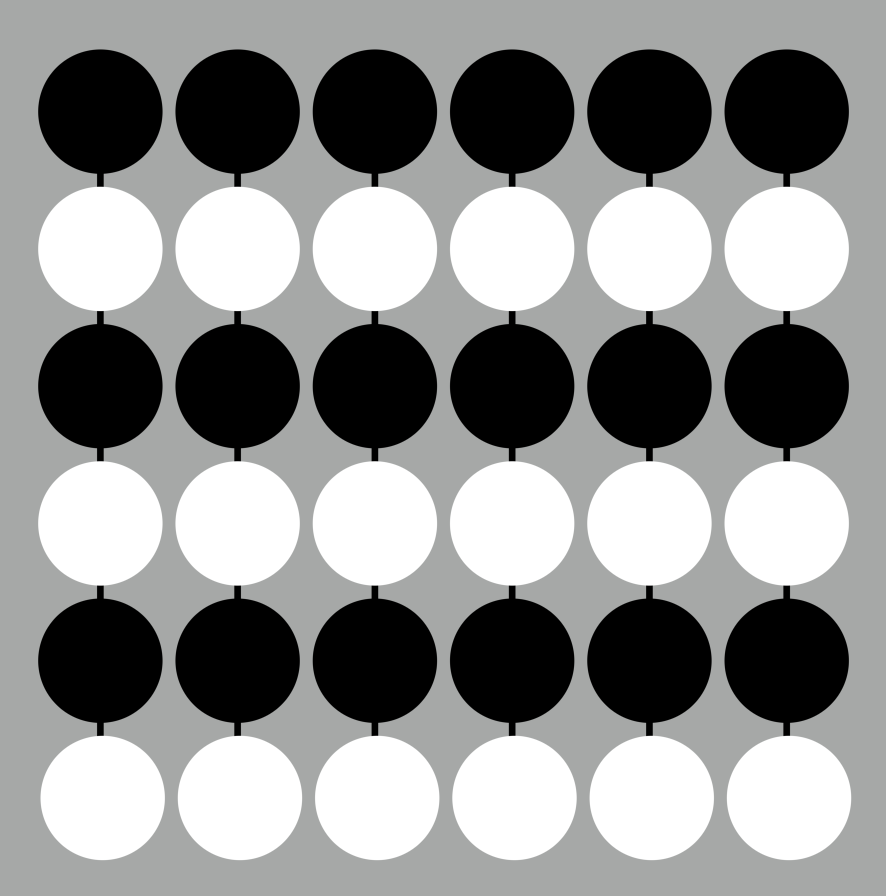
Give the GLSL for this pattern, as a Shadertoy shader.

```glsl
// Six columns of alternating black and white discs, threaded on thin black lines over grey.

// Lengths are fractions of the canvas height.
#define COUNT 6.0
#define PITCH 0.1532
#define RADIUS 0.0694
#define LINE_HALF_WIDTH 0.0037
#define GRID_CENTER vec2(0.0006, -0.0076)
#define BOTTOM_ROW_SHIFT 0.0026
#define EDGE_PIXELS 1.4
#define GREY vec3(0.651, 0.659, 0.655)
#define BLACK vec3(0.0)
#define WHITE vec3(1.0)

// Index of the nearest grid cell, limited to the grid.
vec2 nearestCell(vec2 p) {
    return clamp(floor(p / PITCH + 0.5), 0.0, COUNT - 1.0);
}

float boxDistance(vec2 p, vec2 halfSize) {
    vec2 d = abs(p) - halfSize;
    return length(max(d, 0.0)) + min(max(d.x, d.y), 0.0);
}

float coverage(float dist) {
    float edge = 0.5 * EDGE_PIXELS / iResolution.y;
    return 1.0 - smoothstep(-edge, edge, dist);
}

void mainImage(out vec4 fragColor, in vec2 fragCoord) {
    vec2 p = (fragCoord - 0.5 * iResolution.xy) / iResolution.y - GRID_CENTER;

    // Put the origin on the lower left disc.
    float span = (COUNT - 1.0) * PITCH;
    p += 0.5 * span;

    // Vertical threads from the bottom row to the top row.
    float column = nearestCell(p).x;
    vec2 threadPoint = p - vec2(column * PITCH, 0.5 * span);
    float thread = boxDistance(threadPoint, vec2(LINE_HALF_WIDTH, 0.5 * span));
    vec3 color = mix(GREY, BLACK, coverage(thread));

    // Discs, with the bottom row slightly out of line.
    float row = nearestCell(p).y;
    vec2 q = p;
    q.x -= row < 0.5 ? BOTTOM_ROW_SHIFT : 0.0;
    float disc = length(q - nearestCell(q) * PITCH) - RADIUS;
    vec3 discColor = mod(row, 2.0) < 0.5 ? WHITE : BLACK;
    color = mix(color, discColor, coverage(disc));

    fragColor = vec4(color, 1.0);
}
```
